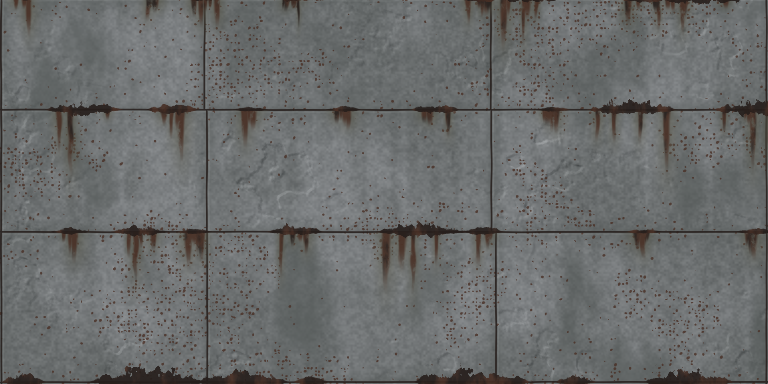
Reproduce this texture procedurally as a Shadertoy shader.

```glsl
#define SEAM_HALF_WIDTH 0.0022
#define CLUSTERS 8
#define DRIPS 5
#define DRIP_LENGTH 0.19
#define PIT_CELLS 105.0
#define GRAIN 0.055
#define PAINT_DARK vec3(0.415, 0.430, 0.432)
#define PAINT_LIGHT vec3(0.495, 0.508, 0.517)
#define GRIME vec3(0.33, 0.35, 0.345)
#define OLIVE vec3(0.34, 0.335, 0.275)
#define RUST vec3(0.285, 0.185, 0.145)
#define SOOT vec3(0.145, 0.115, 0.105)

// Panel joints, in units of the canvas height
const float SEAM_Y[4] = float[4](1.004, 0.714, 0.396, 0.005);
const float SEAM_X[4] = float[4](0.003, 0.537, 1.284, 1.996);

float hash(vec2 p) {
    return fract(sin(dot(p, vec2(127.1, 311.7))) * 43758.5453);
}

float noise(vec2 p) {
    vec2 i = floor(p), f = fract(p);
    f = f * f * (3.0 - 2.0 * f);
    return mix(mix(hash(i), hash(i + vec2(1, 0)), f.x),
               mix(hash(i + vec2(0, 1)), hash(i + vec2(1, 1)), f.x), f.y);
}

float fbm(vec2 p) {
    float sum = 0.0, amp = 0.52;
    for (int i = 0; i < 5; i++) {
        sum += amp * noise(p);
        p = mat2(1.6, 1.2, -1.2, 1.6) * p + 7.3;
        amp *= 0.5;
    }
    return sum;
}

// Raised flakes of paint
float blister(vec2 p) {
    return smoothstep(0.57, 0.66, fbm(p * 17.0 + 31.0));
}

// Small round rust pits, one candidate per cell
float pits(vec2 p, float density) {
    vec2 g = p * PIT_CELLS, cell = floor(g);
    vec2 centre = 0.35 + 0.3 * vec2(hash(cell), hash(cell + 41.0));
    float radius = 0.12 + 0.27 * hash(cell + 83.0);
    float soft = max(0.06, 0.6 * PIT_CELLS / iResolution.y);
    float dot_ = 1.0 - smoothstep(radius - soft, radius + soft, length(g - cell - centre));
    return dot_ * step(hash(cell + 17.0), density);
}

// x: drip core, y: olive halo, z: crust on the joint
vec3 rustLayers(vec2 p) {
    vec3 layers = vec3(0);
    float px = 1.0 / iResolution.y;
    float wobble = 0.006 * (noise(p * vec2(60.0, 22.0)) - 0.5);
    float ragged = fbm(p * vec2(75.0, 50.0));
    for (int r = 0; r < 4; r++) {
        float depth = SEAM_Y[r] - p.y;
        float below = smoothstep(-px, px, depth);
        for (int i = 0; i < CLUSTERS; i++) {
            vec2 key = vec2(float(r) * 17.0 + 3.0, float(i) * 5.0 + 1.0);
            float strength = hash(key + 0.7);
            float spread = 0.02 + 0.11 * strength * strength;
            float centre = 2.0 * (float(i) + hash(key)) / float(CLUSTERS);
            float across = (p.x - centre) / (spread + 0.025);
            float rise = (0.008 + 0.03 * strength * ragged) * (1.0 - across * across) * (0.3 + ragged);
            rise *= r == 3 ? 1.5 : 1.0;
            float crust = smoothstep(-0.002, 0.002, rise - max(-depth, depth * 1.6));
            layers.z = max(layers.z, crust * step(abs(across), 1.0));
            for (int j = 0; j < DRIPS; j++) {
                vec2 k = key + vec2(float(j) * 9.1, 2.3);
                float dx = abs(p.x + wobble - centre - spread * (2.0 * hash(k) - 1.0));
                float h = hash(k + 5.5);
                float fall = depth / (0.03 + DRIP_LENGTH * h * h * (0.4 + 0.6 * strength));
                float width = mix(0.004, 0.013, hash(k + 8.2));
                float taper = width * max(0.15, 1.0 - 0.7 * fall);
                float core = (1.0 - smoothstep(taper * 0.4, taper + px, dx)) * (1.0 - smoothstep(0.35, 1.0, fall));
                float halo = exp(-dx * dx / (5.0 * width * width)) * (1.0 - smoothstep(0.1, 1.5, fall));
                layers.xy = max(layers.xy, below * vec2(core, halo));
            }
        }
    }
    layers.x *= smoothstep(0.12, 0.5, ragged + 0.1);
    return layers;
}

void mainImage(out vec4 fragColor, in vec2 fragCoord) {
    vec2 p = fragCoord / iResolution.y;
    float px = 1.0 / iResolution.y;
    int row = p.y > SEAM_Y[1] ? 0 : (p.y > SEAM_Y[2] ? 1 : 2);

    // Signed distances to the nearest joints, slightly offset on each row
    vec2 joint = vec2(9);
    float waver = 0.002 * (noise(p * 14.0) - 0.5);
    for (int i = 0; i < 4; i++) {
        float shift = i % 3 == 0 ? 0.0 : 0.018 * (hash(vec2(row, i)) - 0.5);
        vec2 d = vec2(p.x - SEAM_X[i] - shift, SEAM_Y[i] - p.y) + waver;
        joint = mix(joint, d, vec2(lessThan(abs(d), abs(joint))));
    }
    float nearest = min(abs(joint.x), abs(joint.y));

    // Mottled paint with runs, flakes and grain
    float mottle = fbm(p * 4.5) + 0.22 * (noise(p * vec2(38.0, 3.0)) - 0.5);
    vec3 col = mix(PAINT_DARK, PAINT_LIGHT, smoothstep(0.28, 0.74, mottle));
    vec2 bevel = vec2(0.0025, -0.0025);
    col += 0.09 * (blister(p - bevel) - blister(p + bevel)) * smoothstep(0.4, 0.65, fbm(p * 3.0 + 9.0));
    col += GRAIN * (noise(p * 190.0) + noise(p * 95.0) - 1.0);
    float stain = smoothstep(0.52, 0.78, fbm(p * vec2(8.0, 4.0) + 50.0));
    col = mix(col, GRIME, 0.65 * max(stain, 0.8 * exp(-nearest / 0.018)));

    // Rust pits gather in patches and along the joints
    float patches = smoothstep(0.5, 0.74, fbm(p * 5.0 + 70.0));
    float density = 0.012 + 0.42 * patches + 0.16 * exp(-abs(joint.y) / 0.025);
    col = mix(col, RUST, 0.8 * pits(p + 0.004 * noise(p * 90.0), density));

    // Joint lines with a thin lit lip
    vec2 lip = exp(-pow((joint - 0.0055) / 0.002, vec2(2)));
    col += 0.05 * max(lip.x, lip.y);
    float line = 1.0 - smoothstep(SEAM_HALF_WIDTH - px * 0.5, SEAM_HALF_WIDTH + px * 0.5, nearest);
    col = mix(col, SOOT, 0.85 * line);

    // Drips and crust
    vec3 layers = rustLayers(p);
    float scorch = fbm(p * vec2(40.0, 18.0) + 20.0);
    col = mix(col, OLIVE, 0.6 * layers.y);
    col = mix(col, mix(RUST, SOOT, smoothstep(0.45, 0.75, scorch)), 0.88 * layers.x);
    col = mix(col, mix(SOOT, RUST, smoothstep(0.4, 0.8, scorch)), 0.9 * layers.z);
    fragColor = vec4(clamp(col, 0.0, 1.0), 1.0);
}
```
